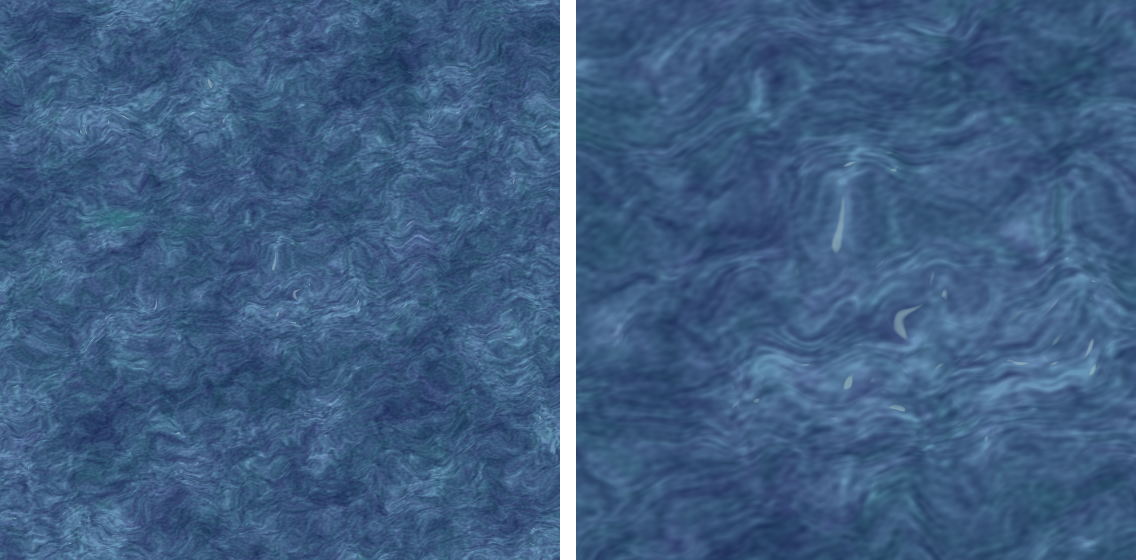
Left: the whole. Right: its middle third, enlarged.
A Shadertoy shader for this texture:

```glsl
// Mottled deep-blue painted water: tilted cloudy patches, smaller mottles,
// fine wind-drawn streaks and pale wisps, all from layered gradient noise.
// The summed tone shifts a mean blue; violet, teal and glints tint it.

// Integer hash giving two values in -1..1
vec2 hash2(ivec2 cell) {
    uvec2 v = uvec2(cell) * 1664525u + 1013904223u;
    v.x += v.y * 1664525u;
    v.y += v.x * 1664525u;
    v ^= v >> 16u;
    v.x += v.y * 1664525u;
    v.y += v.x * 1664525u;
    v ^= v >> 16u;
    return vec2(v & 0xffffu) / 32767.5 - 1.0;
}

float cornerSlope(ivec2 cell, vec2 f, ivec2 corner) {
    return dot(hash2(cell + corner), f - vec2(corner));
}

// Gradient noise scaled to a standard deviation near one
float noise(vec2 p) {
    ivec2 cell = ivec2(floor(p));
    vec2 f = fract(p);
    vec2 u = f * f * f * (f * (f * 6.0 - 15.0) + 10.0);
    float low = mix(cornerSlope(cell, f, ivec2(0, 0)), cornerSlope(cell, f, ivec2(1, 0)), u.x);
    float high = mix(cornerSlope(cell, f, ivec2(0, 1)), cornerSlope(cell, f, ivec2(1, 1)), u.x);
    return 5.7 * mix(low, high, u.y);
}

// Octave sum that keeps the same deviation
float fbm(vec2 p, int octaves, float gain) {
    float sum = 0.0, power = 0.0, amp = 1.0;
    for (int i = 0; i < octaves; i++) {
        sum += amp * noise(p);
        power += amp * amp;
        amp *= gain;
        p = p * 2.03 + vec2(17.3, 41.7);
    }
    return sum / sqrt(power);
}

// Coordinates along and across a direction
vec2 turn(vec2 p, float angle) {
    float c = cos(angle), s = sin(angle);
    return vec2(c * p.x + s * p.y, c * p.y - s * p.x);
}

void mainImage(out vec4 fragColor, in vec2 fragCoord) {
    vec2 p = fragCoord / iResolution.y;

    // Bend the flow so streaks curl and change slope
    vec2 bend = vec2(fbm(p * 9.0 + 3.1, 3, 0.55), fbm(p * 9.0 + 57.4, 3, 0.55));
    vec2 q = p + 0.009 * bend;

    // Broad diagonal patches and smaller mottles
    float clouds = fbm(turn(q, 0.6) * vec2(4.5, 7.0) + 11.0, 4, 0.65);
    float mottles = fbm(turn(q, 0.2) * vec2(21.0, 36.0) + 83.0, 3, 0.7);

    // Fine strokes, soft grain and pale ridged wisps
    float streaks = fbm(turn(q, 0.25) * vec2(48.0, 115.0) + 29.0, 2, 0.8);
    float grain = noise(turn(p, 0.3) * vec2(150.0, 235.0));
    float ridge = 1.0 - abs(fbm(turn(q, 0.35) * vec2(17.0, 32.0) + 140.0, 3, 0.6));
    float light = smoothstep(-0.6, 1.6, clouds + 0.4 * mottles);
    float wisps = pow(max(ridge, 0.0), 5.0) * light;

    float tone = 0.57 * clouds + 0.45 * mottles + 0.24 * grain
               + streaks * mix(0.36, 0.6, light) + 0.55 * wisps - 0.07;
    tone = clamp(tone + 0.06 * (tone * tone - 1.0), -2.6, 3.4);

    // Tone to blue, with a slow drift between violet and teal
    vec3 color = vec3(0.24, 0.364, 0.508) + tone * vec3(0.048, 0.062, 0.060);
    float hue = 0.6 * fbm(q * 8.0 + 200.0, 3, 0.7) + 0.5 * noise(q * vec2(45.0, 80.0));
    color += hue * vec3(0.008, -0.009, 0.006);

    // One faint sea-green stain with a ragged edge
    vec2 stain = (q - vec2(0.2, 0.61)) / vec2(0.036, 0.022);
    float stainMask = exp(-dot(stain, stain)) * (0.75 + 0.12 * mottles);
    color = mix(color, vec3(0.21, 0.49, 0.53) + 0.025 * tone, clamp(stainMask, 0.0, 0.8));

    // Sparse pale glints on the lighter water
    float speck = noise(turn(q, 0.5) * vec2(95.0, 180.0) + 310.0);
    float glints = smoothstep(1.9, 3.0, speck) * smoothstep(0.4, 1.8, clouds + 0.5 * mottles);
    color = mix(color, vec3(0.62, 0.74, 0.76), 0.6 * glints);

    fragColor = vec4(clamp(color, 0.0, 1.0), 1.0);
}
```
